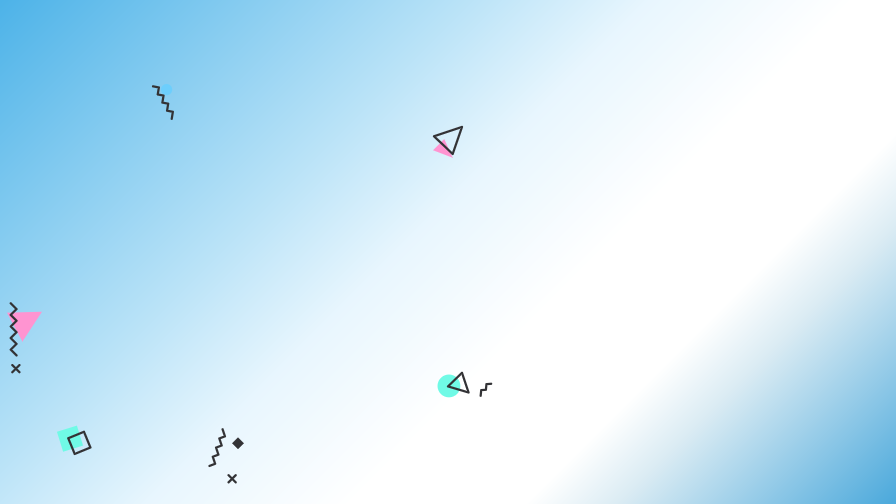
A Shadertoy shader for this background:

```glsl
// A diagonal blue-white-blue gradient with small scattered geometric confetti.
// The gradient blends colour stops along one diagonal; every shape is a signed
// distance, filled with flat colour or stroked with a thin dark line.

const float HEIGHT = 54.0;        // canvas height in design units (width 96)
const float DIAGONAL = 150.0;     // gradient length, width plus height
const float HALF_STROKE = 0.12;

const vec3 INK = vec3(0.20, 0.20, 0.21);
const vec3 PINK = vec3(1.00, 0.58, 0.82);
const vec3 AQUA = vec3(0.44, 0.98, 0.90);
const vec3 SKY = vec3(0.40, 0.81, 1.00);

// Colour stops: red, green, blue, place along the diagonal
const int STOP_COUNT = 7;
const vec4 STOPS[STOP_COUNT] = vec4[STOP_COUNT](
    vec4(0.30, 0.70, 0.91, 0.000),
    vec4(0.73, 0.89, 0.97, 0.335),
    vec4(0.91, 0.965, 0.995, 0.465),
    vec4(1.00, 1.00, 1.00, 0.610),
    vec4(1.00, 1.00, 1.00, 0.735),
    vec4(0.86, 0.925, 0.955, 0.800),
    vec4(0.29, 0.66, 0.86, 1.000));

vec3 gradient(float t) {
    vec3 colour = STOPS[0].rgb;
    for (int i = 1; i < STOP_COUNT; i++) {
        float start = STOPS[i - 1].a;
        float blend = clamp((t - start) / (STOPS[i].a - start), 0.0, 1.0);
        colour = mix(colour, STOPS[i].rgb, blend);
    }
    return colour;
}

// Distance functions
float segment(vec2 p, vec2 a, vec2 b) {
    vec2 ap = p - a, ab = b - a;
    return length(ap - ab * clamp(dot(ap, ab) / dot(ab, ab), 0.0, 1.0));
}

float cross2(vec2 a, vec2 b) { return a.x * b.y - a.y * b.x; }

// Corners run clockwise; negative inside
float triangle(vec2 p, vec2 a, vec2 b, vec2 c) {
    float edge = min(segment(p, a, b), min(segment(p, b, c), segment(p, c, a)));
    float side = max(cross2(b - a, p - a), max(cross2(c - b, p - b), cross2(a - c, p - c)));
    return side < 0.0 ? -edge : edge;
}

float square(vec2 p, float halfSide, float angle) {
    float c = cos(angle), s = sin(angle);
    vec2 d = abs(vec2(c * p.x + s * p.y, c * p.y - s * p.x)) - halfSide;
    return length(max(d, 0.0)) + min(max(d.x, d.y), 0.0);
}

float crossMark(vec2 p) { return segment(abs(p), vec2(0.0), vec2(0.38)); }

// Polyline that alternates between two steps
float zigzag(vec2 p, vec2 start, vec2 stepA, vec2 stepB, int count) {
    float d = 1e3;
    for (int i = 0; i < count; i++) {
        vec2 end = start + (i % 2 == 0 ? stepA : stepB);
        d = min(d, segment(p, start, end));
        start = end;
    }
    return d;
}

void mainImage(out vec4 fragColor, in vec2 fragCoord) {
    float pixel = HEIGHT / iResolution.y;
    vec2 p = fragCoord * pixel;

    // Background
    vec3 colour = gradient((p.x + HEIGHT - p.y) / DIAGONAL);

    // Flat fills
    float pink = triangle(p, vec2(46.4, 37.9), vec2(47.6, 39.1), vec2(48.5, 37.1));
    pink = min(pink, triangle(p, vec2(0.75, 20.5), vec2(4.5, 20.6), vec2(2.4, 17.4)));
    float aqua = length(p - vec2(48.1, 12.65)) - 1.22;
    aqua = min(aqua, square(p - vec2(7.5, 7.0), 1.12, 0.30));
    float sky = length(p - vec2(17.85, 44.4)) - 0.6;
    colour = mix(colour, SKY, 0.8 * clamp(0.5 - sky / pixel, 0.0, 1.0));
    colour = mix(colour, PINK, clamp(0.5 - pink / pixel, 0.0, 1.0));
    colour = mix(colour, AQUA, clamp(0.5 - aqua / pixel, 0.0, 1.0));

    // Outlined triangles and square
    float line = abs(triangle(p, vec2(46.5, 39.4), vec2(49.5, 40.4), vec2(48.5, 37.5)));
    line = min(line, abs(triangle(p, vec2(48.0, 12.6), vec2(49.5, 14.05), vec2(50.2, 11.95))));
    line = min(line, abs(square(p - vec2(8.5, 6.55), 0.91, 0.39)));

    // Zigzags and crosses
    line = min(line, zigzag(p, vec2(16.4, 44.75), vec2(0.62, -0.12), vec2(-0.12, -0.75), 8));
    line = min(line, zigzag(p, vec2(1.15, 21.5), vec2(0.62, -0.62), vec2(-0.62, -0.62), 9));
    line = min(line, zigzag(p, vec2(23.85, 8.0), vec2(0.25, -0.75), vec2(-0.6, -0.23), 8));
    line = min(line, zigzag(p, vec2(51.5, 11.6), vec2(0.06, 0.6), vec2(0.5, 0.04), 4));
    line = min(line, crossMark(p - vec2(1.7, 14.5)));
    line = min(line, crossMark(p - vec2(24.87, 2.7)));

    // Solid diamond joins the strokes in one ink layer
    float ink = min(line - HALF_STROKE, square(p - vec2(25.5, 6.5), 0.45, 0.785));
    colour = mix(colour, INK, clamp(0.5 - ink / pixel, 0.0, 1.0));

    fragColor = vec4(colour, 1.0);
}
```
